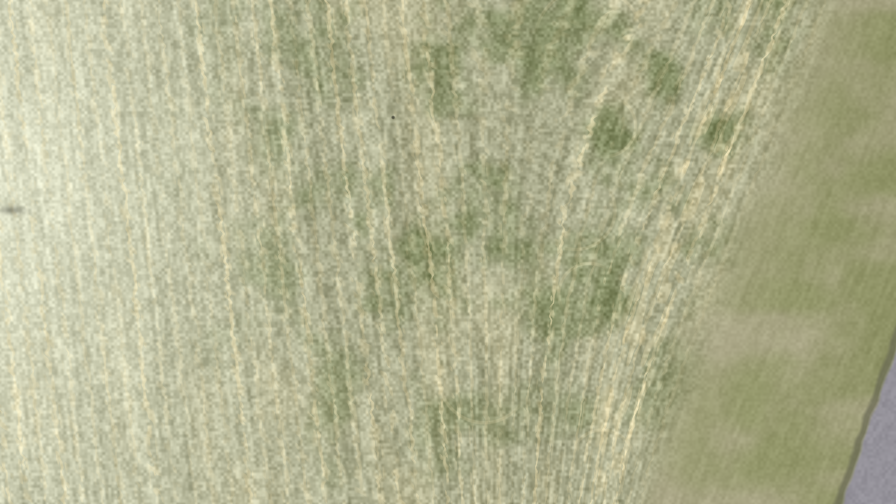
This texture is drawn by a Shadertoy shader. Its source:

```glsl
// Aerial view of a mown field: fanned rows of straw, green patches, a grass verge and a road corner.

// Lengths are in canvas heights
const float ROW_SPACING = 0.037;
const float ROW_HALF_WIDTH = 0.0042;
const float ROW_JITTER = 0.006;
const float TILT_LEFT = -0.11;
const float TILT_RIGHT = 0.39;
const float VERGE_START = 1.44;
const float PATCH_SCALE = 9.0;
const float GRAIN = 0.25;
const int ARC_COUNT = 6;
const vec2 GLARE_CENTER = vec2(0.0, 0.62);
const vec2 SHADOW_POS = vec2(0.025, 0.583);
const vec2 SPECK_POS = vec2(0.78, 0.767);

const vec3 STUBBLE = vec3(0.665, 0.67, 0.55);
const vec3 STRAW = vec3(0.90, 0.85, 0.67);
const vec3 PATCH_GREEN = vec3(0.48, 0.52, 0.355);
const vec3 VERGE_GREEN = vec3(0.58, 0.595, 0.42);
const vec3 VERGE_DRY = vec3(0.67, 0.655, 0.53);
const vec3 GLARE = vec3(0.89, 0.90, 0.80);
const vec3 ROAD = vec3(0.58, 0.57, 0.60);
const vec3 ROAD_EDGE = vec3(0.38, 0.38, 0.31);

float hash(vec2 p) {
    vec3 q = fract(p.xyx * vec3(0.1031, 0.1030, 0.0973));
    q += dot(q, q.yzx + 33.33);
    return fract((q.x + q.y) * q.z);
}

float noise(vec2 p) {
    vec2 i = floor(p), f = fract(p);
    f = f * f * (3.0 - 2.0 * f);
    return mix(mix(hash(i), hash(i + vec2(1, 0)), f.x),
               mix(hash(i + vec2(0, 1)), hash(i + vec2(1, 1)), f.x), f.y);
}

float fbm(vec2 p) {
    float sum = 0.0, amp = 0.5;
    for (int i = 0; i < 4; i++) {
        sum += amp * noise(p);
        p = p * 2.03 + 17.7;
        amp *= 0.5;
    }
    return sum / 0.9375;
}

// Coordinate across the rows: they lean left, then fan out to the right
float acrossRows(vec2 p) {
    float tilt = mix(TILT_LEFT, TILT_RIGHT, smoothstep(0.8, 1.38, p.x));
    return p.x - tilt * (p.y - 0.5);
}

// Broken straw lines of varying strength, with loose tufts beside them
float strawRows(float u, float y) {
    float row = floor(u / ROW_SPACING + 0.5);
    float waver = ROW_JITTER * (noise(vec2(row * 5.3, y * 34.0)) + noise(vec2(row * 9.1, y * 110.0)) - 1.0);
    float d = abs(u - row * ROW_SPACING + waver);
    float width = ROW_HALF_WIDTH * (0.4 + 1.0 * noise(vec2(row * 3.7, y * 80.0)));
    float line = 1.0 - smoothstep(0.3 * width, 1.5 * width, d);
    float gaps = smoothstep(0.2, 0.6, 0.5 * noise(vec2(row * 7.7, y * 80.0)) + 0.5 * noise(vec2(row * 2.9, y * 8.0)));
    float strength = mix(0.4, 1.0, hash(vec2(row, 4.0)));
    float tufts = smoothstep(0.52, 0.85, noise(vec2(u * 130.0, y * 75.0 + u * 50.0)));
    tufts *= 1.0 - smoothstep(0.004, 0.017, d);
    return strength * max(line * gaps, 0.75 * tufts);
}

// Faint wheel marks: partial rings scattered over the field
float wheelArcs(vec2 p) {
    float marks = 0.0;
    for (int i = 0; i < ARC_COUNT; i++) {
        float k = float(i);
        vec2 center = vec2(0.75 + 0.5 * hash(vec2(k, 11.0)), (k + 0.5) / float(ARC_COUNT));
        vec2 q = p - center;
        float radius = mix(0.06, 0.12, hash(vec2(k, 23.0)));
        float ring = 1.0 - smoothstep(0.0015, 0.005, abs(length(q) - radius));
        float heading = 6.283 * hash(vec2(k, 37.0));
        marks += ring * smoothstep(0.0, 0.8, dot(normalize(q + 1e-5), vec2(cos(heading), sin(heading))));
    }
    return marks;
}

void mainImage(out vec4 fragColor, in vec2 fragCoord) {
    vec2 p = fragCoord / iResolution.y;
    float u = acrossRows(p);
    float verge = smoothstep(-0.07, 0.07, u - VERGE_START + 0.06 * (fbm(p * 12.0) - 0.5));
    float field = 1.0 - verge;

    // Stubble with broad bands and fine streaks along the rows
    float bands = noise(vec2(u * 24.0, p.y * 1.5)) - 0.5;
    float streaks = noise(vec2(u * 125.0, p.y * 7.0)) - 0.5;
    vec3 color = STUBBLE + 0.05 * bands;
    color = mix(color, STRAW, 0.2 * smoothstep(0.45, 0.8, fbm(vec2(u * 14.0, p.y * 5.0))));

    // Green patches, mostly in the middle of the field
    float patches = smoothstep(0.46, 0.80, fbm(p * PATCH_SCALE + vec2(3.1, 8.4)));
    float middle = smoothstep(0.2, 0.7, p.x) * smoothstep(-0.3, 0.5, p.y);
    color = mix(color, PATCH_GREEN, 0.85 * patches * middle);

    // Sunlight from the left
    float glare = 0.58 * (1.0 - smoothstep(-0.15, 0.9, p.x));
    glare += 0.36 * exp(-9.0 * dot(p - GLARE_CENTER, p - GLARE_CENTER));
    color = mix(color, GLARE, min(glare, 0.9));

    // Straw rows, brighter in the light and heavier near the verge
    float heavy = smoothstep(1.25, 1.30, u) * (1.0 - smoothstep(1.36, 1.41, u));
    float chaff = smoothstep(0.5, 0.7, noise(vec2(u * 85.0, p.y * 24.0)));
    vec3 straw = STRAW + 0.08 * glare;
    color = mix(color, straw, 0.58 * strawRows(u, p.y) * field + 0.35 * heavy * chaff);
    color = mix(color, STRAW, 0.22 * min(wheelArcs(p), 1.0));

    // Verge of mottled grass with soft sideways smears
    float mottle = 0.6 * fbm(p * 9.0 + 40.0) + 0.4 * noise(p * vec2(4.0, 22.0));
    vec3 grass = mix(VERGE_GREEN, VERGE_DRY, smoothstep(0.35, 0.8, mottle));
    grass = mix(grass, VERGE_DRY, 0.6 * (1.0 - smoothstep(0.0, 0.18, u - VERGE_START)));
    color = mix(color, grass - 0.02 * smoothstep(1.5, 1.8, p.x), verge);

    // Fine grain, drawn out along the rows
    float grain = 0.6 * noise(p * 170.0) + 0.4 * noise(vec2(u * 110.0, p.y * 65.0) + 9.0) - 0.5;
    color += (GRAIN * grain + 0.11 * streaks) * mix(0.3, 1.0, field) * (1.0 - 0.25 * glare);

    // Road corner with a dark edge
    float roadSide = dot(p - vec2(1.662, 0.0), normalize(vec2(0.329, -0.116)));
    roadSide += 0.006 * (noise(p * 40.0) - 0.5);
    color = mix(color, ROAD_EDGE, 0.6 * (1.0 - smoothstep(0.002, 0.012, abs(roadSide))));
    color = mix(color, ROAD + 0.08 * grain, smoothstep(0.003, 0.012, roadSide));

    // Small drone shadow and a dark speck
    vec2 s = (p - SHADOW_POS) / vec2(0.025, 0.008);
    color *= 1.0 - 0.28 * exp(-dot(s, s));
    color *= 1.0 - 0.5 * (1.0 - smoothstep(0.001, 0.005, length(p - SPECK_POS)));

    fragColor = vec4(clamp(color, 0.0, 1.0), 1.0);
}
```
